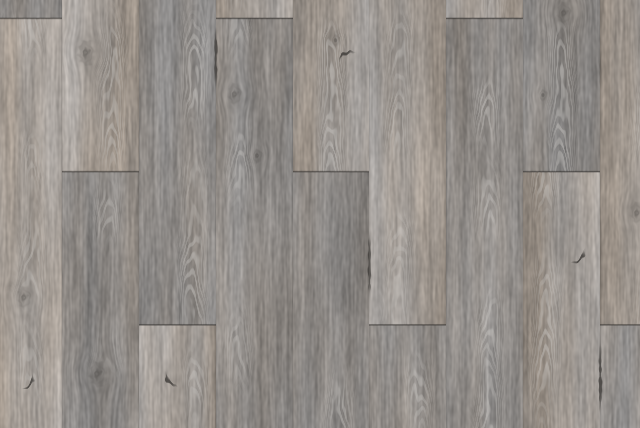
Reproduce this texture procedurally as a WebGL 1 fragment shader.

```glsl
precision highp float;
// Weathered grey wood floor: upright planks with end joints stepped by a third.

uniform vec2 u_resolution;

const float PLANK_WIDTH = 0.1797;
const float PLANK_LENGTH = 1.074;
const vec2 FIRST_CORNER = vec2(0.1445, -0.117);
const vec3 GREY = vec3(1.0, 0.988, 0.982);
const vec3 TAN = vec3(1.03, 0.965, 0.90);
const vec3 DARK = vec3(0.21, 0.20, 0.19);
const vec3 LIMED = vec3(0.80, 0.79, 0.775);

float hash(vec2 p) {
  vec3 q = fract(vec3(p.xyx) * 0.1031);
  q += dot(q, q.yzx + 33.33);
  return fract((q.x + q.y) * q.z);
}

float cornerSlope(vec2 cell, vec2 offset) {
  float angle = 6.2832 * hash(cell);
  return dot(vec2(cos(angle), sin(angle)), offset);
}

float gradientNoise(vec2 p) {
  vec2 i = floor(p), f = fract(p);
  vec2 w = f * f * f * (f * (f * 6.0 - 15.0) + 10.0);
  vec2 e = vec2(1.0, 0.0);
  float low = mix(cornerSlope(i, f), cornerSlope(i + e, f - e), w.x);
  float high = mix(cornerSlope(i + e.yx, f - e.yx), cornerSlope(i + 1.0, f - 1.0), w.x);
  return mix(low, high, w.y);
}

float softLine(float dist, float halfWidth, float pixel) {
  return 1.0 - smoothstep(halfWidth - pixel * 0.5, halfWidth + pixel, dist);
}

// Long streaks and short pores running along the plank.
float fibres(vec2 p) {
  return 0.055 * gradientNoise(p * vec2(42.0, 2.2))
       + 0.070 * gradientNoise(p * vec2(95.0, 5.0) + 17.0)
       + 0.085 * gradientNoise(p * vec2(165.0, 14.0) + 41.0)
       + 0.050 * gradientNoise(p * vec2(150.0, 55.0) + 73.0);
}

// Pale nested arches following the heart of the plank.
float arches(vec2 p, float centre, float seed) {
  float wander = 0.014 * gradientNoise(vec2(p.y * 4.0, seed));
  float u = (p.x - centre - wander) / 0.026;
  float rings = 2.6 * u * u + 17.0 * p.y
              + 2.2 * gradientNoise(p * vec2(26.0, 7.0) + seed)
              + 0.5 * gradientNoise(p * vec2(80.0, 26.0) + seed);
  float ridge = smoothstep(0.35, 0.95, 0.5 + 0.5 * sin(6.2832 * rings));
  float patches = smoothstep(-0.25, 0.3, gradientNoise(vec2(p.y * 5.0, seed + 9.5)));
  return ridge * patches * exp(-u * u * 0.9);
}

// Dark heart with faint rings; offset is measured from the knot centre.
float knot(vec2 offset, float radius) {
  vec2 q = offset / (radius * vec2(0.8, 1.25));
  float r = length(q) + 0.5 * gradientNoise(offset * 90.0);
  float rings = 0.75 + 0.25 * sin(r * 9.0);
  return rings * exp(-r * r * 1.3);
}

// Short ragged crack bent into an arc.
float crack(vec2 offset, float angle, float size, float pixel) {
  float c = cos(angle), s = sin(angle);
  vec2 q = mat2(c, -s, s, c) * offset;
  float bend = q.y + 18.0 * q.x * q.x + 0.008 * gradientNoise(offset * 70.0);
  float taper = 1.0 - smoothstep(0.3, 1.0, abs(q.x) / size);
  return softLine(abs(bend), 0.0022 * taper, pixel) * taper;
}

void main() {
  float pixel = 1.0 / u_resolution.y;
  vec2 p = gl_FragCoord.xy * pixel;

  // Plank layout
  float across = (p.x - FIRST_CORNER.x) / PLANK_WIDTH;
  float column = floor(across);
  float jointStep = mod(-column - 1.0, 3.0) / 3.0;
  float along = (p.y - FIRST_CORNER.y) / PLANK_LENGTH - jointStep;
  float row = floor(along);
  vec2 id = vec2(column, row) + 20.0;
  vec2 local = vec2(fract(across) * PLANK_WIDTH, fract(along) * PLANK_LENGTH);
  float seed = 50.0 * hash(id + 3.7);

  // Knots push the surrounding grain aside
  vec2 grainPos = local;
  float knots = 0.0;
  for (int k = 0; k < 2; k++) {
    vec2 key = id + float(k) * 31.0;
    vec2 place = vec2(0.2 + 0.6 * hash(key + 5.1), 0.08 + 0.84 * hash(key + 8.3));
    vec2 offset = local - place * vec2(PLANK_WIDTH, PLANK_LENGTH);
    float present = step(0.45, hash(key + 12.9));
    float radius = mix(0.010, 0.024, hash(key + 15.4));
    knots += present * knot(offset, radius);
    grainPos.x -= present * offset.x * 0.6 * exp(-dot(offset, offset) / (radius * radius * 4.0));
  }

  // Plank tone: pairs of pale and dark boards, shaded from one side to the other
  float pale = 0.5 + 0.7 * cos(1.5708 * (column + 0.5 + 2.0 * row));
  float side = fract(across);
  side = mix(1.0 - side, side, mod(column + row, 2.0));
  vec2 grainSeeded = grainPos + seed;
  float broad = gradientNoise(grainSeeded * vec2(13.0, 1.6));
  float tone = 0.545 + 0.07 * pale + 0.03 * (hash(id) - 0.5);
  tone += (side - 0.5) * mix(0.03, 0.10, pale) + 0.085 * broad;
  tone += 0.04 * gradientNoise(p * vec2(5.0, 4.0) + 6.0);
  tone += fibres(grainSeeded);
  float warmth = 0.2 + 0.65 * pale * (1.0 - side) + 0.2 * hash(id + 2.2)
               + 0.7 * gradientNoise(grainSeeded * vec2(18.0, 1.8) + 5.0);
  vec3 color = tone * mix(GREY, TAN, clamp(warmth, 0.0, 1.0));

  // Figure and blemishes
  float heart = PLANK_WIDTH * mix(0.25, 0.75, hash(id + 6.6));
  color = mix(color, LIMED, 0.42 * arches(grainPos, heart, seed));
  color = mix(color, DARK, clamp(0.42 * knots, 0.0, 0.6));
  vec2 crackPlace = vec2(0.25 + 0.5 * hash(id + 9.2), 0.1 + 0.8 * hash(id + 4.8));
  vec2 crackOffset = local - crackPlace * vec2(PLANK_WIDTH, PLANK_LENGTH);
  float cracked = step(0.4, hash(id + 7.4));
  color = mix(color, DARK, 0.75 * cracked * crack(crackOffset, seed, 0.026, pixel));

  // Faint long seams with chipped stretches, and crisp end joints
  float seam = abs(across - floor(across + 0.5)) * PLANK_WIDTH;
  float joint = abs(along - floor(along + 0.5)) * PLANK_LENGTH;
  float seamId = floor(across + 0.5);
  float chips = smoothstep(0.24, 0.42, gradientNoise(vec2(seamId * 3.7 + 0.4, p.y * 4.0)));
  float ragged = 0.0012 + chips * max(0.0, 0.001 + 0.004 * gradientNoise(p * 60.0));
  color = mix(color, DARK, (0.13 + 0.6 * chips) * softLine(seam, ragged, pixel));
  color = mix(color, DARK, 0.6 * softLine(joint, 0.0012, pixel));

  gl_FragColor = vec4(clamp(color, 0.0, 1.0), 1.0);
}
```
